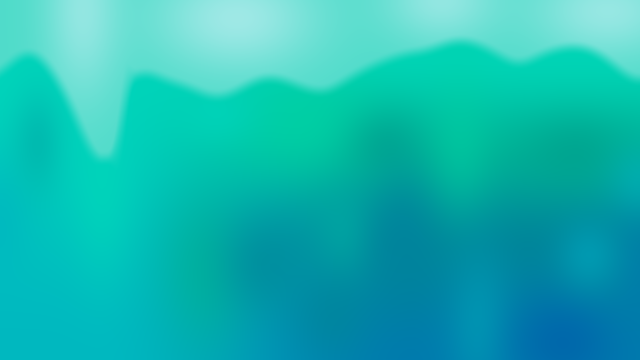
This background is drawn by a WebGL 1 fragment shader. Its source:

```glsl
precision highp float;
// Soft aqua backdrop: a pale mist hangs over a blurred teal-to-blue field.
// The field is two vertical ramps plus Gaussian tints; the mist ends in a
// wavy hem made of summed bumps, with one long drip at the left.
uniform vec2 u_resolution;

// Field colours
const vec3 LAGOON = vec3(0.00, 0.72, 0.75);
const vec3 AQUA   = vec3(0.00, 0.83, 0.73);
const vec3 BLUE   = vec3(0.00, 0.48, 0.68);
const vec3 SEA    = vec3(0.00, 0.52, 0.60);
const vec3 JADE   = vec3(0.00, 0.70, 0.59);
const vec3 MINT   = vec3(0.00, 0.83, 0.71);
const vec3 EMERALD = vec3(0.00, 0.82, 0.64);
const vec3 PINE   = vec3(0.00, 0.62, 0.55);
const vec3 DEEP   = vec3(0.00, 0.40, 0.67);
const vec3 CYAN   = vec3(0.00, 0.62, 0.71);
// Mist colours
const vec3 MIST   = vec3(0.31, 0.86, 0.79);
const vec3 PALE   = vec3(0.62, 0.91, 0.90);

// Hem of the mist, in canvas heights
const float HEM_LEFT  = 0.775;
const float HEM_RIGHT = 0.850;
const float HEM_BLUR  = 0.022;
const float DRIP_X     = 0.160;
const float DRIP_DEPTH = 0.215;

float bump(float x, float center, float width) {
  float d = (x - center) / width;
  return exp(-d * d);
}

// The drip slopes gently on its left and drops steeply on its right.
float drip(float x) {
  float d = x - DRIP_X;
  float right = d / 0.034;
  right *= right;
  return d < 0.0 ? bump(x, DRIP_X, 0.05) : exp(-right * right);
}

float hemHeight(float x) {
  float h = mix(HEM_LEFT, HEM_RIGHT, smoothstep(0.50, 0.65, x));
  h += 0.075 * bump(x, 0.046, 0.045) - DRIP_DEPTH * drip(x);
  h += 0.020 * bump(x, 0.228, 0.030) - 0.042 * bump(x, 0.340, 0.050);
  h += 0.012 * bump(x, 0.417, 0.040) - 0.027 * bump(x, 0.500, 0.045);
  h += 0.035 * bump(x, 0.720, 0.050) - 0.025 * bump(x, 0.810, 0.035);
  h += 0.020 * bump(x, 0.900, 0.050) - 0.070 * bump(x, 1.000, 0.050);
  return h;
}

// Blends a colour into the base with an elliptical Gaussian falloff.
vec3 tint(vec3 base, vec3 color, float amount, vec2 p, vec2 center, vec2 radius) {
  vec2 q = (p - center) / radius;
  return mix(base, color, amount * exp(-dot(q, q)));
}

vec3 fieldColor(vec2 p) {
  // Bright left ramp against a deeper right ramp
  vec3 left = mix(LAGOON, AQUA, smoothstep(0.0, 0.8, p.y));
  vec3 right = mix(BLUE, SEA, smoothstep(0.0, 0.35, p.y));
  right = mix(right, JADE, smoothstep(0.30, 0.62, p.y));
  right = mix(right, MINT, smoothstep(0.55, 0.85, p.y));
  vec3 c = mix(left, right, smoothstep(0.15, 0.65, p.x));

  // Left: cyan border, green shade and a bright column below the drip
  c = tint(c, LAGOON, 0.8, p, vec2(0.00, 0.38), vec2(0.05, 0.18));
  c = tint(c, mix(JADE, LAGOON, 0.55), 0.8, p, vec2(0.06, 0.60), vec2(0.04, 0.14));
  c = tint(c, AQUA, 0.9, p, vec2(0.16, 0.50), vec2(0.05, 0.25));

  // Middle: green haze over blue-green shadows
  c = tint(c, JADE, 0.7, p, vec2(0.32, 0.25), vec2(0.07, 0.22));
  c = tint(c, EMERALD, 0.8, p, vec2(0.48, 0.66), vec2(0.13, 0.15));
  c = tint(c, AQUA, 0.7, p, vec2(0.34, 0.68), vec2(0.06, 0.08));
  c = tint(c, SEA, 0.6, p, vec2(0.41, 0.27), vec2(0.07, 0.14));
  c = tint(c, mix(JADE, CYAN, 0.4), 0.7, p, vec2(0.54, 0.36), vec2(0.05, 0.14));
  c = tint(c, SEA, 0.6, p, vec2(0.52, 0.12), vec2(0.06, 0.12));

  // Right: dark trunks, lighter gaps and a deep blue corner
  c = tint(c, PINE, 0.6, p, vec2(0.60, 0.60), vec2(0.06, 0.10));
  c = tint(c, mix(BLUE, SEA, 0.8), 0.7, p, vec2(0.63, 0.33), vec2(0.06, 0.20));
  c = tint(c, EMERALD, 0.5, p, vec2(0.72, 0.60), vec2(0.05, 0.20));
  c = tint(c, PINE, 0.6, p, vec2(0.90, 0.58), vec2(0.08, 0.10));
  c = tint(c, CYAN, 0.7, p, vec2(0.75, 0.10), vec2(0.05, 0.20));
  c = tint(c, DEEP, 0.9, p, vec2(0.88, 0.05), vec2(0.08, 0.13));
  c = tint(c, BLUE, 0.6, p, vec2(1.00, 0.25), vec2(0.05, 0.20));
  c = tint(c, CYAN, 0.8, p, vec2(0.92, 0.29), vec2(0.05, 0.10));
  return tint(c, LAGOON, 0.5, p, vec2(1.00, 0.50), vec2(0.05, 0.10));
}

vec3 mistColor(vec2 p) {
  vec3 c = MIST;
  c = tint(c, PALE, 0.85, p, vec2(0.13, 0.97), vec2(0.06, 0.25));
  c = tint(c, PALE, 1.00, p, vec2(0.37, 0.95), vec2(0.13, 0.15));
  c = tint(c, PALE, 0.85, p, vec2(0.69, 1.00), vec2(0.09, 0.12));
  return tint(c, PALE, 0.90, p, vec2(0.95, 0.97), vec2(0.12, 0.13));
}

void main() {
  vec2 p = gl_FragCoord.xy / u_resolution;
  float aspect = u_resolution.x / u_resolution.y;

  // Divide by the slope so the hem is equally soft on steep sides.
  float step = 0.004;
  float slope = (hemHeight(p.x + step) - hemHeight(p.x - step)) / (2.0 * step * aspect);
  float above = (p.y - hemHeight(p.x)) / sqrt(1.0 + slope * slope);
  float mist = smoothstep(-HEM_BLUR, HEM_BLUR, above);

  gl_FragColor = vec4(mix(fieldColor(p), mistColor(p), mist), 1.0);
}
```
